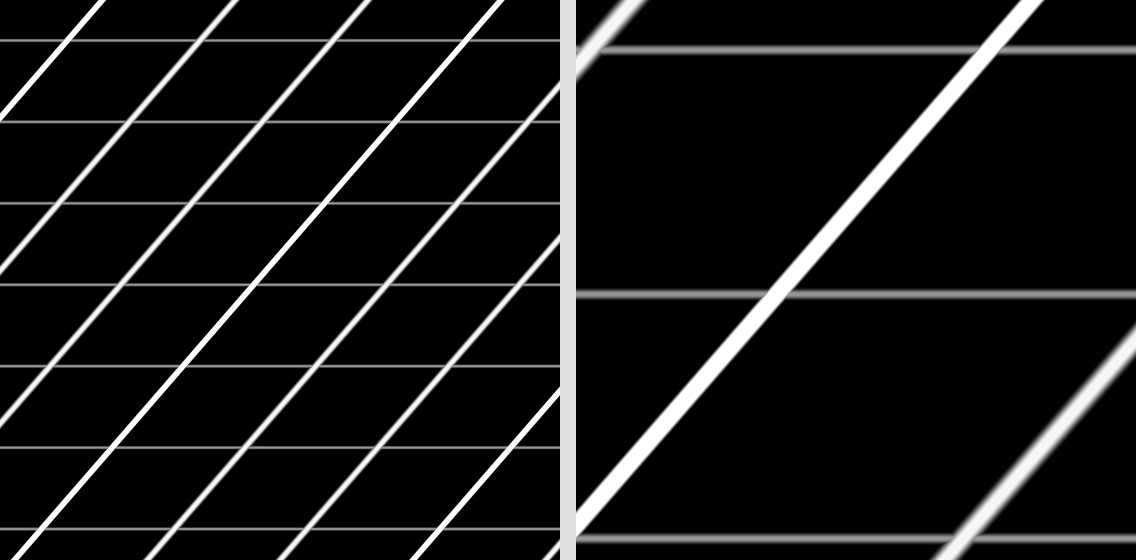
Left: the whole. Right: its middle third, enlarged.
Give the GLSL for this pattern, as a three.js fragment shader.

```glsl
varying vec2 vUv;

// Thin gray rules with a soft, peaked profile
float horizontalRules(float y) {
  float d = abs(fract((y - 0.0553) / 0.1454 + 0.5) - 0.5) * 0.1454;
  return 0.59 * (1.0 - smoothstep(0.0004, 0.0042, d));
}

// Slanted white stripes: every third is crisp, the others have blurred edges
float diagonalStripes(vec2 p) {
  float position = (p.x - 0.8685 * p.y - 0.026) / 0.2372;
  float index = floor(position + 0.5);
  float d = abs(position - index) * 0.179;
  bool crisp = mod(index + 0.5, 3.0) < 1.0;
  float inner = crisp ? 0.0040 : 0.0018;
  float outer = crisp ? 0.0064 : 0.0084;
  return (crisp ? 1.0 : 0.97) * (1.0 - smoothstep(inner, outer, d));
}

void main() {
  // Stripes pass over the rules on a black ground
  float brightness = max(horizontalRules(vUv.y), diagonalStripes(vUv));
  gl_FragColor = vec4(vec3(brightness), 1.0);
}
```
